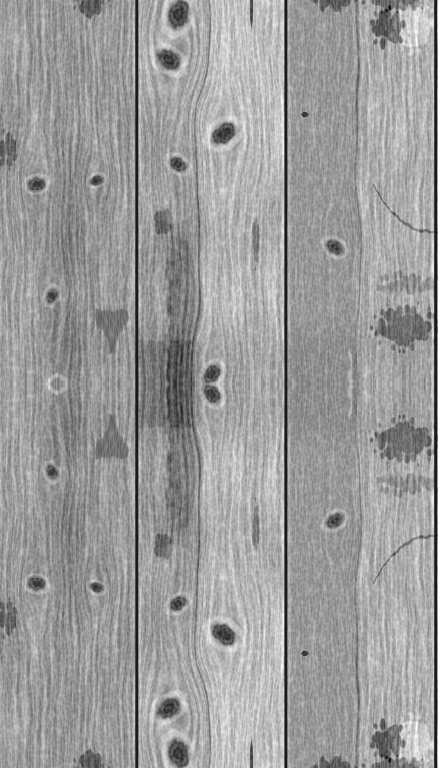
Give the GLSL for this texture, as a Shadertoy shader.

```glsl
// Three weathered grey pine planks with knots, mirrored about the middle height.

float hash(vec2 p) {
    p = fract(p * vec2(0.1031, 0.1137));
    p += dot(p, p.yx + 33.33);
    return fract((p.x + p.y) * p.x * 7.31);
}

// Cellular noise: distance to the nearest scattered point
float cells(vec2 p) {
    vec2 id = floor(p), f = fract(p);
    float nearest = 2.0;
    for (int j = -1; j <= 1; j++)
    for (int i = -1; i <= 1; i++) {
        vec2 o = vec2(i, j), c = id + o + 57.0;
        vec2 d = o + vec2(hash(c), hash(c.yx + 19.7)) - f;
        nearest = min(nearest, dot(d, d));
    }
    return sqrt(nearest);
}

float glow(vec2 q, vec2 center, vec2 size) {
    vec2 d = (q - center) / size;
    return exp(-dot(d, d));
}

// Ellipse whose border is broken up by a ragged value
float stain(vec2 q, vec2 center, vec2 size, float ragged) {
    return 1.0 - smoothstep(0.75, 1.1, length((q - center) / size) + ragged);
}

float stroke(float d, float halfWidth) {
    return 1.0 - smoothstep(halfWidth * 0.4, halfWidth * 1.4, abs(d));
}

// Knots: x, height from the middle, radius, tilt
const vec4 KNOTS[9] = vec4[9](
    vec4(0.048, 0.260, 0.012, 0.2), vec4(0.126, 0.265, 0.009, 0.3),
    vec4(0.068, 0.115, 0.010, 1.2), vec4(0.221, 0.422, 0.017, -0.6),
    vec4(0.293, 0.326, 0.018, 0.6), vec4(0.233, 0.286, 0.012, -0.6),
    vec4(0.277, 0.013, 0.014, 0.9), vec4(0.438, 0.178, 0.012, -0.6),
    vec4(0.234, 0.482, 0.020, 1.2));

void mainImage(out vec4 fragColor, in vec2 fragCoord) {
    vec2 uv = fragCoord / iResolution.xy;
    vec2 q = vec2(uv.x * 0.573, abs(uv.y - 0.5));

    // Grain coordinate, pushed aside by the knots
    float u = q.x + 0.0015 * sin(q.y * 23.0 + q.x * 30.0) + 0.001 * sin(q.y * 61.0 + q.x * 90.0);
    for (int i = 0; i < 9; i++) {
        vec4 k = KNOTS[i];
        u -= 0.75 * (q.x - k.x) * glow(q, k.xy, k.z * vec2(2.2, 4.0));
    }

    // Broad tones of the boards
    float board2 = step(0.178, q.x) * step(q.x, 0.374);
    float board3 = step(0.374, q.x);
    float tone = 0.62;
    tone += board2 * (0.10 * smoothstep(0.255, 0.275, u) + 0.06 * smoothstep(0.2, 0.45, q.y));
    tone += board3 * (0.09 * smoothstep(0.460, 0.475, u) - 0.01);
    tone -= 0.05 * (board2 + board3) * (1.0 - smoothstep(0.03, 0.10, q.y));
    tone -= 0.09 * glow(q, vec2(0.09, 0.19), vec2(0.022, 0.14));
    tone -= 0.07 * glow(q, vec2(0.09, 0.05), vec2(0.03, 0.06));
    tone += 0.04 * glow(q, vec2(0.02, 0.08), vec2(0.03, 0.1));

    // Growth rings, stretched fibres and fine tooth
    float rings = sin(u * 620.0 + 2.5 * sin(u * 47.0 + q.y * 3.0));
    float fibre = cells(vec2(u * 210.0, q.y * 9.0));
    float fine = cells(vec2(u * 420.0, q.y * 60.0));
    float tooth = cells(q * vec2(240.0, 190.0));
    float rough = cells(q * vec2(110.0, 75.0)) - 0.5;
    float plain = board3 * (1.0 - smoothstep(0.455, 0.47, q.x));
    tone += mix(0.035, 0.008, plain) * rings;
    tone += mix(0.20, 0.07, plain) * (fibre - 0.47);
    tone += 0.15 * (fine - 0.47) + 0.12 * (tooth - 0.47);

    // Worn streak and darker block on the middle board
    float streak = smoothstep(0.213, 0.224, q.x + 0.012 * rough) * (1.0 - smoothstep(0.242, 0.258, q.x));
    tone -= streak * (1.0 - smoothstep(0.16, 0.23, q.y)) * (0.15 + 0.12 * rough);
    tone -= 0.09 * board2 * (1.0 - smoothstep(0.25, 0.27, q.x)) * (1.0 - smoothstep(0.054, 0.060, q.y));
    tone -= 0.2 * stain(q, vec2(0.213, 0.211), vec2(0.012, 0.017), rough * 0.7);

    // Flared stain on the left board
    float flare = mix(0.004, 0.021, smoothstep(0.05, 0.088, q.y));
    float flareMask = 1.0 - smoothstep(-0.001, 0.002, abs(q.x - 0.146 + 0.004 * rough) - flare);
    flareMask *= smoothstep(0.036, 0.042, q.y) * (1.0 - smoothstep(0.094, 0.099, q.y + 0.004 * rough));
    tone = mix(tone, 0.43 + 0.2 * (fine - 0.5), flareMask * 0.85);

    // Scuffs, bare wood and dark ends
    tone -= 0.24 * stain(q, vec2(0.531, 0.074), vec2(0.037, 0.025), rough * 1.1);
    tone -= 0.12 * stain(q, vec2(0.533, 0.130), vec2(0.034, 0.012), rough * 1.5);
    tone += 0.13 * stain(q, vec2(0.540, 0.466), vec2(0.026, 0.030), rough * 1.1);
    tone -= 0.32 * stain(q, vec2(0.508, 0.463), vec2(0.020, 0.022), rough * 1.2);
    tone -= 0.25 * stain(q, vec2(0.515, 0.497), vec2(0.034, 0.010), rough * 1.2);
    tone -= 0.24 * stain(q, vec2(0.120, 0.495), vec2(0.018, 0.015), rough * 1.2);
    tone -= 0.24 * stain(q, vec2(0.438, 0.497), vec2(0.024, 0.010), rough * 1.2);
    tone -= 0.20 * stain(q, vec2(0.009, 0.305), vec2(0.012, 0.020), rough * 1.2);
    tone -= 0.20 * stain(q, vec2(0.335, 0.190), vec2(0.004, 0.032), rough);
    tone -= 0.45 * stain(q, vec2(0.329, 0.490), vec2(0.002, 0.030), 0.0);
    tone -= 0.35 * stain(q, vec2(0.399, 0.351), vec2(0.005, 0.003), rough);

    // Seams, curved crack, pale marks and pale ring
    tone -= 0.16 * stroke(u - 0.260, 0.0015) * board2 + 0.15 * stroke(u - 0.467, 0.0015);
    float along = clamp((q.x - 0.488) / 0.081, 0.0, 1.0);
    float crack = q.y - 0.198 - 0.062 * pow(1.0 - along, 2.4) + 0.004 * rough;
    tone -= 0.24 * stroke(crack, 0.002) * step(0.488, q.x);
    tone += 0.17 * stroke(q.x - 0.459 + 0.004 * rough, 0.002) * (1.0 - smoothstep(0.040, 0.046, q.y));
    tone += 0.16 * stroke(length(q - vec2(0.075, 0.0)) - 0.011, 0.003);

    // Knots with a pale rim, rings and a dark heart
    for (int i = 0; i < 9; i++) {
        vec4 k = KNOTS[i];
        vec2 d = mat2(cos(k.w), -sin(k.w), sin(k.w), cos(k.w)) * (q - k.xy);
        float e = length(d / vec2(1.0, 0.7)) / k.z + 0.25 * rough;
        tone += 0.10 * stroke(e - 1.4, 0.25);
        float heart = 0.25 + 0.16 * smoothstep(0.2, 1.0, e) + 0.04 * sin(e * 14.0) + 0.2 * (tooth - 0.5);
        tone = mix(tone, heart, 1.0 - smoothstep(0.75, 1.15, e));
    }

    // Gaps between the boards
    float gap = min(min(abs(q.x - 0.179), abs(q.x - 0.374)), abs(q.x - 0.570));
    tone += 0.08 * stroke(gap - 0.004, 0.002);
    tone = mix(tone, 0.10, 1.0 - smoothstep(0.0010, 0.0028, gap));
    fragColor = vec4(vec3(clamp(tone, 0.0, 1.0)), 1.0);
}
```
